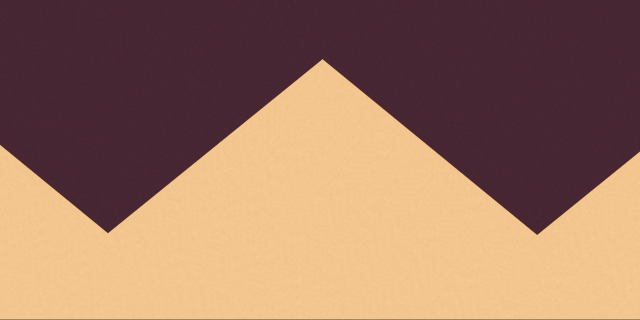
Write a Shadertoy shader that draws this background.

```glsl
float hash(vec2 p) {
    return fract(sin(dot(p, vec2(127.1, 311.7))) * 43758.5);
}

float valueNoise(vec2 p) {
    vec2 cell = floor(p), f = fract(p);
    f = f * f * (3.0 - 2.0 * f);
    return mix(mix(hash(cell), hash(cell + vec2(1, 0)), f.x),
               mix(hash(cell + vec2(0, 1)), hash(cell + vec2(1, 1)), f.x), f.y);
}

// Height of the zigzag, leaning slightly down to the right
float zigzagHeight(float x) {
    float fromPeak = abs(mod(x - 0.3374, 1.3412) - 0.6706);
    return 0.815 - 0.815 * fromPeak - 0.004 * (x - 1.008);
}

void mainImage(out vec4 fragColor, in vec2 fragCoord) {
    // The canvas height is one unit
    vec2 p = fragCoord / iResolution.y;
    float pixel = 1.0 / iResolution.y;

    vec3 plum = vec3(0.28, 0.15, 0.20);
    vec3 sand = vec3(0.955, 0.775, 0.56);

    // Signed distance to the zigzag, positive above it
    float dist = (p.y - zigzagHeight(p.x)) / length(vec2(1.0, 0.815));
    float above = smoothstep(-0.7 * pixel, 0.7 * pixel, dist);
    vec3 color = mix(sand, plum, above);

    // Fine paper grain
    float grain = valueNoise(p * 200.0) - 0.5;
    color += grain * mix(0.022, 0.012, above);

    // Thin shaded rim along the bottom
    float rim = clamp((0.0026 - p.y) / pixel + 0.5, 0.0, 1.0);
    color *= 1.0 - 0.4 * rim;

    fragColor = vec4(color, 1.0);
}
```
